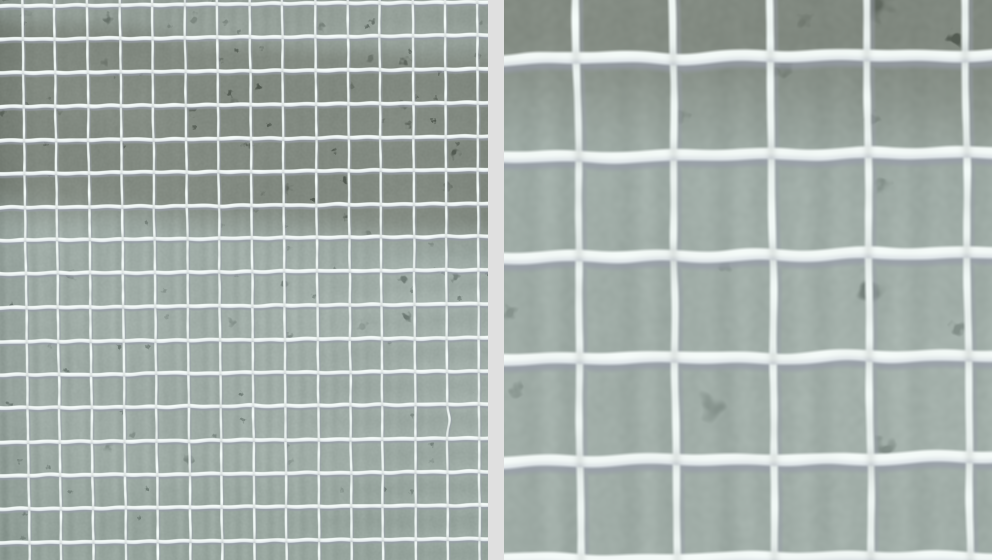
Left: the whole. Right: its middle third, enlarged.
Write a Shadertoy shader that draws this pattern.

```glsl
// Pale welded wire mesh, 15 wires across and 17 down, over cloudy grey-green glass.
// Each wire is a distance to the nearest line of a slightly skewed lattice, bent by
// gradient noise; the glass has a dark band, blurred mesh reflections and dirt.

vec2 hash2(vec2 p) {
    p = vec2(dot(p, vec2(127.1, 311.7)), dot(p, vec2(269.5, 183.3)));
    return fract(sin(p) * 43758.545);
}

float gradientNoise(vec2 p) {
    vec2 i = floor(p), f = fract(p);
    vec2 w = f * f * f * (f * (f * 6.0 - 15.0) + 10.0);
    vec2 e = vec2(0.0, 1.0);
    float a = dot(hash2(i) * 2.0 - 1.0, f);
    float b = dot(hash2(i + e.yx) * 2.0 - 1.0, f - e.yx);
    float c = dot(hash2(i + e.xy) * 2.0 - 1.0, f - e.xy);
    float d = dot(hash2(i + e.yy) * 2.0 - 1.0, f - e.yy);
    return mix(mix(a, b, w.x), mix(c, d, w.x), w.y);
}

// Coverage of a line of the given half width, with softened edges
float stroke(float dist, float halfWidth) {
    float blur = max(0.0013, 0.8 / iResolution.y);
    return 1.0 - smoothstep(halfWidth - blur, halfWidth + blur, abs(dist));
}

// Sparse ragged specks of dirt, denser towards the top
float dirt(vec2 p) {
    float amount = 0.0;
    for (int k = 0; k < 3; k++) {
        vec2 q = p * (13.0 + 5.0 * float(k)) + 17.3 * float(k);
        vec2 cell = floor(q), rnd = hash2(cell);
        vec2 offset = fract(q) - 0.3 - 0.4 * hash2(cell + 41.0);
        offset.x += 0.5 * offset.y * (rnd.y - 0.5);
        float d = length(offset) + 0.16 * gradientNoise(q * 9.0);
        float present = step(mix(0.95, 0.79, p.y), rnd.x);
        amount += present * (0.3 + 0.7 * rnd.y) * (1.0 - smoothstep(0.02, 0.13, d));
    }
    return min(amount, 1.0);
}

// Glass behind the mesh; lattice holds the wire coordinates
vec3 glass(vec2 p, vec2 lattice) {
    float cloud = gradientNoise(p * vec2(5.0, 8.0));
    float level = p.y + 0.07 * p.x + 0.02 * cloud;
    float band = smoothstep(0.585, 0.68, level) * (1.0 - 0.6 * smoothstep(0.93, 0.985, level));
    vec3 col = mix(vec3(0.625, 0.675, 0.652), vec3(0.508, 0.54, 0.505), band);

    // Blurred reflections: upright stripes on the left, level ones on the right
    float open = 1.0 - 0.75 * band;
    float upright = sin(lattice.x * 12.2 + 1.0) + 0.7 * sin(lattice.x * 19.0 + 2.0 * cloud);
    float level2 = sin(lattice.y * 6.2832 + 1.2);
    col += open * 0.014 * upright * (1.0 - 0.6 * smoothstep(0.3, 0.85, p.x));
    col += open * 0.015 * level2 * smoothstep(0.4, 0.85, p.x);

    // Uneven light, dull left edge and fine grain
    col += 0.03 * cloud + 0.014 * gradientNoise(p * 60.0) + 0.02 * gradientNoise(p * 190.0);
    col -= 0.05 * (1.0 - smoothstep(0.0, 0.07, p.x));
    col -= vec3(0.03, 0.025, 0.03) * (1.0 - smoothstep(0.0, 0.3, p.y));
    return col - 0.2 * dirt(p);
}

void mainImage(out vec4 fragColor, in vec2 fragCoord) {
    vec2 p = fragCoord / iResolution.y;

    // Lattice: upright wires lean and converge a little, level wires rise to the right
    vec2 pitch = vec2(mix(0.0575, 0.0581, p.y), 0.0599);
    vec2 origin = vec2(mix(0.0521, 0.039, p.y), 0.031 + 0.0085 * p.x);
    vec2 lattice = (p - origin) / pitch;
    vec2 wire = round(lattice);
    vec2 dist = (lattice - wire) * pitch;

    // Hand-made wander, crimping at the crossings and one dented upright wire
    vec2 jitter = vec2(hash2(vec2(wire.x, 3.0)).x, hash2(vec2(wire.y, 8.0)).x) - 0.5;
    dist += 0.0018 * jitter;
    dist.x += 0.0018 * gradientNoise(vec2(wire.x * 7.3, p.y * 17.0));
    dist.y += 0.0024 * gradientNoise(vec2(p.x * 19.0, wire.y * 5.7));
    dist.y += 0.0006 * sin(6.2832 * lattice.x + 2.0 * jitter.y);
    float dent = (p.y - 0.25) / 0.016;
    dist.x -= wire.x == 13.0 ? 0.004 * exp(-dent * dent) : 0.0;

    vec3 col = glass(p, lattice);

    // Cool lilac fringe under the level wires and beside the upright ones
    float fringe = smoothstep(-0.0095, -0.005, dist.y) * (1.0 - smoothstep(-0.003, 0.0, dist.y));
    float side = stroke(dist.x - 0.002, 0.0028);
    col = mix(col, vec3(0.59, 0.61, 0.66), max(0.7 * fringe, 0.45 * side));

    // Upright wires: thinner, with varying glint, dulled near the crossings
    float glint = gradientNoise(vec2(wire.x * 3.1, p.y * 45.0));
    float crossing = exp(-pow(dist.y / 0.006, 2.0));
    vec3 uprightCol = mix(vec3(0.92, 0.95, 0.94), vec3(0.78, 0.81, 0.81), 0.6 * crossing);
    uprightCol += 0.09 * glint;
    col = mix(col, uprightCol, stroke(dist.x, 0.0021 + 0.0005 * glint));

    // Level wires: thicker and brighter, lying on top with a faint mark at each weld
    float weld = exp(-pow(dist.x / 0.003, 2.0));
    float sheen = gradientNoise(vec2(p.x * 40.0, wire.y * 9.1));
    vec3 levelCol = vec3(0.95, 0.975, 0.965) + 0.03 * sheen - 0.07 * weld;
    levelCol -= vec3(0.1, 0.1, 0.07) * smoothstep(0.001, -0.004, dist.y);
    col = mix(col, levelCol, stroke(dist.y, 0.0034 + 0.0006 * sheen));

    fragColor = vec4(clamp(col, 0.0, 1.0), 1.0);
}
```
